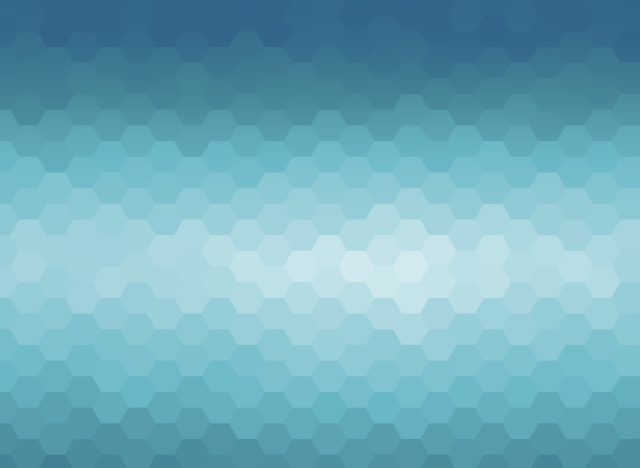
Give the GLSL for this background, as a Shadertoy shader.

```glsl
// A honeycomb of flat-topped cells: deep blue above, a pale glow in the middle, teal below.
// Each cell takes one tone from a height profile plus a soft glow, with a little
// hashed variation; the upper cells also carry a smooth vertical gradient.

#define CELL_PITCH vec2(0.0584, 0.0670)   // column and row spacing, canvas heights
#define GRID_ORIGIN vec2(0.136, 1.0)      // centre of cell (0,0), x from mid canvas
#define GLOW_CENTRE vec2(0.136, 0.40)
#define GLOW_STRENGTH 0.26
#define BAND_HEIGHT 0.41                  // brightest level of the height profile
#define BAND_TONE 0.72
#define LOWER_FALLOFF 1.32
#define TONE_JITTER 0.065
#define UPPER_BLEND 0.60                  // share of smooth gradient near the top

const vec3 DEEP_BLUE = vec3(0.195, 0.395, 0.535);
const vec3 SLATE     = vec3(0.290, 0.545, 0.605);
const vec3 TEAL      = vec3(0.415, 0.720, 0.780);
const vec3 PALE      = vec3(0.620, 0.820, 0.860);
const vec3 MIST      = vec3(0.870, 0.940, 0.952);

float hash(vec2 cell) {
    vec3 h = fract(cell.xyx * vec3(0.1031, 0.1030, 0.0973));
    h += dot(h, h.yzx + 33.33);
    return fract((h.x + h.y) * h.z);
}

vec3 palette(float tone) {
    vec4 k = clamp(tone * 4.0 - vec4(0.0, 1.0, 2.0, 3.0), 0.0, 1.0);
    vec3 colour = mix(DEEP_BLUE, SLATE, k.x);
    colour = mix(colour, TEAL, k.y);
    colour = mix(colour, PALE, k.z);
    return mix(colour, MIST, k.w);
}

// Tone of the underlying light field, 0 = deep blue, 1 = mist
float lightField(vec2 p) {
    float rise = BAND_TONE * smoothstep(0.0, 1.0 - BAND_HEIGHT, 1.0 - p.y);
    float fall = LOWER_FALLOFF * max(BAND_HEIGHT - p.y, 0.0);
    vec2 reach = vec2(0.45, p.y < GLOW_CENTRE.y ? 0.41 : 0.25);
    float glow = GLOW_STRENGTH * exp(-length((p - GLOW_CENTRE) / reach));
    // The glow fades out towards the top edge
    return rise - fall + glow * smoothstep(1.0, 0.6, p.y);
}

vec3 cellColour(vec2 cell, vec2 p) {
    vec2 centre = GRID_ORIGIN + cell * CELL_PITCH;
    float blend = UPPER_BLEND * smoothstep(0.48, 0.85, p.y);
    vec2 samplePoint = vec2(centre.x, mix(centre.y, p.y, blend));
    float jitter = TONE_JITTER * (hash(cell * 2.0 + 80.0) - 0.5);
    return palette(lightField(samplePoint) + jitter);
}

void mainImage(out vec4 fragColor, in vec2 fragCoord) {
    vec2 p = (fragCoord - vec2(0.5 * iResolution.x, 0.0)) / iResolution.y;
    vec2 q = (p - GRID_ORIGIN) / CELL_PITCH;
    vec2 regular = vec2(0.8660, 1.0);     // makes the cells regular hexagons

    // Nearest two cell centres among the neighbouring columns
    vec2 nearest = vec2(0.0), second = vec2(0.0);
    float d1 = 1e5, d2 = 1e5;
    for (int i = -1; i <= 1; i++) {
        float column = floor(q.x + 0.5) + float(i);
        float shift = 0.5 * mod(column, 2.0);
        for (int j = 0; j <= 1; j++) {
            vec2 cell = vec2(column, floor(q.y - shift) + shift + float(j));
            vec2 offset = (q - cell) * regular;
            float d = dot(offset, offset);
            if (d < d1) {
                d2 = d1; second = nearest;
                d1 = d;  nearest = cell;
            } else if (d < d2) {
                d2 = d;  second = cell;
            }
        }
    }

    // Distance to the shared edge gives a one-pixel smooth join
    float edge = (d2 - d1) / (2.0 * length((second - nearest) * regular));
    float pixel = 1.0 / (CELL_PITCH.y * iResolution.y);
    float cover = clamp(0.5 + edge / pixel, 0.5, 1.0);
    vec3 colour = mix(cellColour(second, p), cellColour(nearest, p), cover);
    fragColor = vec4(colour, 1.0);
}
```
